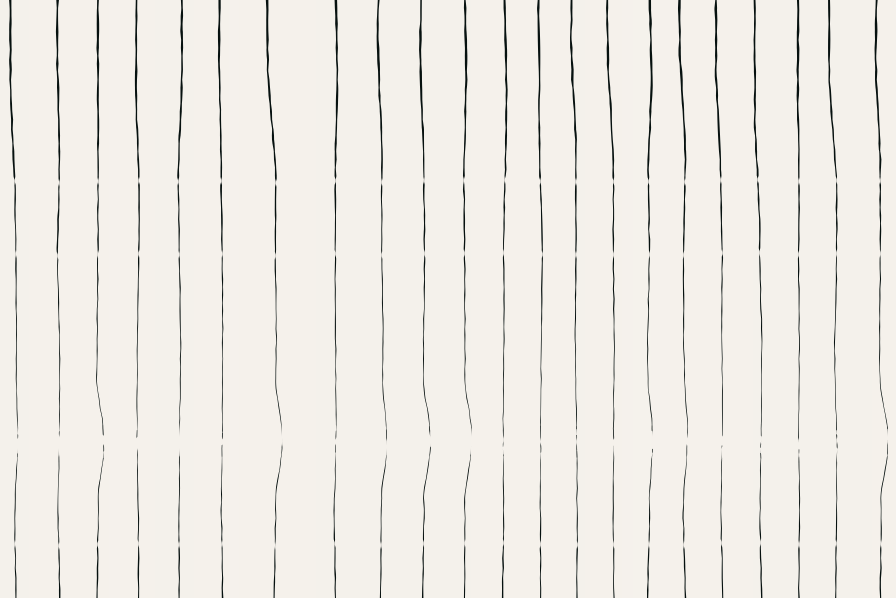
Reproduce this pattern procedurally as a Shadertoy shader.

```glsl
// Hand-inked vertical pinstripes on warm paper. Each stroke is a signed offset
// from a wandering path; its width thins downward, with worn nicks at shared
// heights and a broken, dashed band. Lengths are fractions of canvas height.

#define LINES      22.0
#define PAPER      vec3(0.960, 0.946, 0.923)
#define INK        vec3(0.025, 0.065, 0.060)
#define WIDTH_TOP  0.0036
#define WIDTH_THIN 0.0011
#define WIDTH_END  0.0020
#define WORN_Y     0.74    // depth of the faded band, measured from the top
#define LEAN       0.020   // sideways drift of the upper part
#define BULGE      0.011   // sideways bow at the faded band
#define JITTER     0.16    // spacing irregularity, in pitches
#define NICK_ROWS  vec4(0.303, 0.425, 0.738, 0.910)

float hash(float a, float b) {
    vec3 p = fract(vec3(a, b, a) * 0.1031);
    p += dot(p, p.yzx + 33.33);
    return fract((p.x + p.y) * p.z);
}

// Piecewise linear noise along one axis
float kinks(float seed, float y) {
    float k = floor(y);
    return mix(hash(seed, k), hash(seed, k + 1.0), y - k);
}

// Uneven spacing: the row drifts right past a wide gap, then closes up
float restX(float id, float pitch) {
    float shift = mix(-0.12, 0.88, smoothstep(4.5, 8.0, id));
    shift = mix(shift, 0.06, smoothstep(10.0, 20.0, id));
    return pitch * (id + 0.5 + shift + JITTER * (hash(id, 7.0) - 0.5));
}

// Sideways wander at depth t below the top edge
float wander(float id, float t) {
    float turn = mix(0.22, 0.38, hash(id, 11.0));
    float upper = 1.0 - clamp((t - turn + 0.16) / 0.16, 0.0, 1.0);
    float lean = LEAN * (hash(id, 13.0) - 0.58) * upper;
    float bow = 1.0 - smoothstep(0.015, 0.10, abs(t - WORN_Y + 0.005));
    float bulge = BULGE * smoothstep(0.5, 0.95, hash(id, 17.0)) * bow;
    float drift = 0.005 * (kinks(id + 100.0, t * 7.0) - 0.5);
    float tremor = 0.0012 * (kinks(id + 200.0, t * 60.0) - 0.5);
    return lean + bulge + drift + tremor;
}

// Stroke width with rough edges, nicks and the dashed band
float strokeWidth(float id, float t) {
    float w = mix(WIDTH_TOP, WIDTH_THIN, smoothstep(-0.1, WORN_Y, t));
    w = mix(w, WIDTH_END, smoothstep(WORN_Y, 1.0, t));
    w *= mix(0.65, 1.3, kinks(id + 300.0, t * 75.0));

    vec4 d = abs(t + 0.006 * (hash(id, 19.0) - 0.5) - NICK_ROWS);
    float nick = min(min(d.x, d.y), min(d.z, d.w));
    w *= mix(0.15, 1.0, smoothstep(0.001, 0.008, nick));

    float worn = 1.0 - smoothstep(0.008, 0.04, abs(t - WORN_Y));
    return w * (1.0 - worn * smoothstep(0.35, 0.6, kinks(id + 400.0, t * 130.0)));
}

// Share of a pixel covered by a stroke centred at distance d
float coverage(float d, float w, float px) {
    float overlap = min(0.5 * w, d + 0.5 * px) - max(-0.5 * w, d - 0.5 * px);
    return clamp(overlap / px, 0.0, 1.0);
}

void mainImage(out vec4 fragColor, in vec2 fragCoord) {
    vec2 p = fragCoord / iResolution.y;
    float px = 1.0 / iResolution.y;
    float pitch = iResolution.x / iResolution.y / LINES;
    float t = 1.0 - p.y;

    float ink = 0.0;
    for (float id = 0.0; id < LINES; id++) {
        float d = p.x - restX(id, pitch) - wander(id, t);
        ink = max(ink, coverage(d, strokeWidth(id, t), px));
    }

    // Faint broad tint in the paper
    vec3 paper = PAPER + 0.005 * (kinks(500.0, p.x / pitch * 0.7) - 0.5);
    fragColor = vec4(mix(paper, INK, ink), 1.0);
}
```
